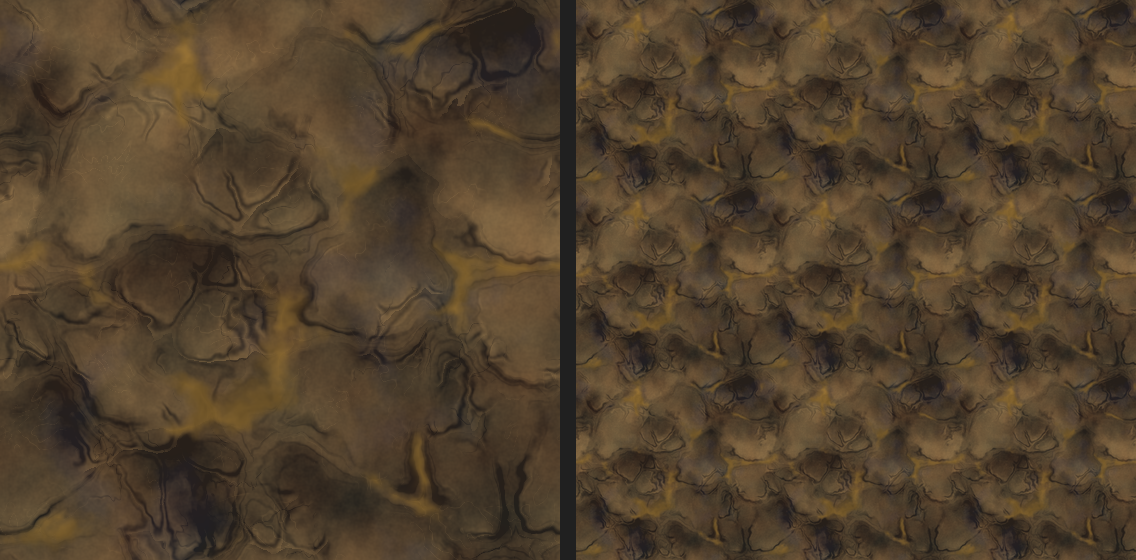
Left: one tile. Right: repeated 3 by 3.
A three.js fragment shader for this texture:

```glsl
varying vec2 vUv;

vec2 hash2(vec2 p) {
  vec3 q = fract(p.xyx * vec3(0.1031, 0.1030, 0.0973));
  q += dot(q, q.yzx + 33.33);
  return fract((q.xx + q.yz) * q.zy);
}

// Gradient noise that wraps every n cells
float corner(vec2 cell, vec2 offset, float n, float seed) {
  float a = 6.28318 * hash2(mod(cell, n) + seed).x;
  return dot(vec2(cos(a), sin(a)), offset);
}

float noise(vec2 p, float n, float seed) {
  vec2 i = floor(p), f = fract(p), e = vec2(1.0, 0.0);
  vec2 u = f * f * f * (f * (f * 6.0 - 15.0) + 10.0);
  float low = mix(corner(i, f, n, seed), corner(i + e, f - e, n, seed), u.x);
  float high = mix(corner(i + e.yx, f - e.yx, n, seed), corner(i + 1.0, f - 1.0, n, seed), u.x);
  return mix(low, high, u.y);
}

float fbm(vec2 uv, float n, float seed) {
  float sum = 0.0, amp = 1.0;
  for (int i = 0; i < 5; i++) {
    sum += amp * noise(uv * n, n, seed);
    n *= 2.0;
    amp *= 0.5;
    seed += 17.0;
  }
  return sum;
}

// Rounded wrapping cells: x = distance to rim, y = random id, zw = vector to centre
vec4 stones(vec2 uv, float n, float seed) {
  vec2 p = uv * n, i = floor(p), f = fract(p), centre = vec2(0.0);
  float nearest = 9.0, id = 0.0, sum = 0.0;
  for (int y = -1; y <= 1; y++) for (int x = -1; x <= 1; x++) {
    vec2 g = vec2(float(x), float(y));
    vec2 h = hash2(mod(i + g, n) + seed);
    vec2 r = g + h - f;
    if (dot(r, r) < nearest) {
      nearest = dot(r, r);
      centre = r;
      id = fract(h.x * 7.3 + h.y * 5.1);
    }
  }
  for (int y = -2; y <= 2; y++) for (int x = -2; x <= 2; x++) {
    vec2 g = vec2(float(x), float(y));
    vec2 r = g + hash2(mod(i + g, n) + seed) - f;
    vec2 across = r - centre;
    if (dot(across, across) > 0.0001)
      sum += exp(-14.0 * dot(0.5 * (r + centre), normalize(across)));
  }
  return vec4(-log(sum) / 14.0, id, centre);
}

float stroke(float d, float width) {
  return 1.0 - smoothstep(0.0, width, abs(d));
}

void main() {
  vec2 uv = vUv;
  vec2 warp = vec2(fbm(uv, 4.0, 3.0), fbm(uv, 4.0, 141.0));
  vec2 bent = uv + 0.075 * warp;
  float cloud = fbm(uv + 0.05 * warp, 3.0, 260.0);
  float patches = fbm(uv, 4.0, 377.0);
  float detail = fbm(bent, 12.0, 489.0);

  // Large stones: dusky above, paler towards the lower rim
  vec4 big = stones(bent, 4.0, 11.0);
  float below = smoothstep(-0.15, 0.4, big.w);
  float gap = 1.0 - smoothstep(0.02, 0.09, big.x);
  float tone = 0.55 + 0.42 * cloud + 0.24 * (big.y - 0.5) + 0.26 * big.w;
  tone -= 0.3 * smoothstep(0.08, 0.5, fbm(uv, 3.0, 590.0));
  tone = mix(tone, 0.47 + 0.3 * cloud, 0.7 * gap);

  // Clusters of pebbles between and over them
  vec4 small = stones(bent + 0.02 * warp.yx, 9.0, 71.0);
  float cluster = smoothstep(-0.02, 0.22, patches) * (1.0 - 0.6 * gap);
  tone += cluster * (0.2 * (small.y - 0.55) + 0.18 * small.w);
  tone -= cluster * 0.24 * stroke(small.x - 0.06, 0.06) * (0.5 + smoothstep(-0.3, 0.4, small.w));
  tone += cluster * 0.1 * stroke(small.x - 0.15, 0.05) * smoothstep(0.0, 0.3, detail);

  // Dark rims, soft shade and layered ledges
  float wear = smoothstep(-0.3, 0.25, fbm(uv, 5.0, 701.0));
  tone -= wear * (0.1 + 0.24 * below) * stroke(big.x - 0.06, 0.035);
  tone -= wear * 0.16 * below * stroke(big.x - 0.04, 0.13);
  float ledge = stroke(fract(big.x * 16.0 + 0.9 * patches) - 0.5, 0.22);
  tone -= 0.13 * ledge * wear * (1.0 - smoothstep(0.05, 0.2, big.x));
  tone += 0.1 * wear * stroke(big.x - 0.115, 0.02) * smoothstep(0.0, 0.3, detail);

  // Hairline cracks, pale scratches and painted grain
  float crease = fbm(bent, 6.0, 811.0);
  tone -= 0.15 * stroke(crease, 0.025) * smoothstep(0.0, 0.3, patches + 0.4 * detail);
  tone += 0.06 * stroke(crease - 0.035, 0.02) * smoothstep(0.0, 0.3, detail);
  float scratch = noise((uv + 0.09 * warp.yx) * 34.0, 34.0, 907.0);
  tone += 0.11 * stroke(scratch, 0.045) * smoothstep(0.05, 0.4, fbm(uv, 8.0, 951.0));
  tone += 0.1 * detail + 0.06 * noise(uv * 90.0, 90.0, 33.0) + 0.05 * noise(uv * 190.0, 190.0, 55.0);

  // Umber to tan, with rusty and grey drift
  tone = clamp(tone, 0.05, 1.1);
  vec3 color = mix(vec3(0.13, 0.105, 0.09), vec3(0.55, 0.435, 0.28), tone);
  color += vec3(0.025, -0.005, -0.012) * fbm(uv, 7.0, 1021.0);
  color += vec3(-0.012, 0.0, 0.03) * smoothstep(0.1, 0.5, fbm(uv, 5.0, 1103.0));

  // Ochre veins pooling in the gaps
  float pool = smoothstep(0.02, 0.4, fbm(uv, 5.0, 1207.0));
  float vein = pool * (1.0 - smoothstep(-0.03, 0.09, big.x + 0.06 * detail));
  vec3 ochre = vec3(0.57, 0.43, 0.19) * (0.92 + 0.3 * detail);
  color = mix(color, ochre, 0.85 * vein);

  gl_FragColor = vec4(color, 1.0);
}
```
